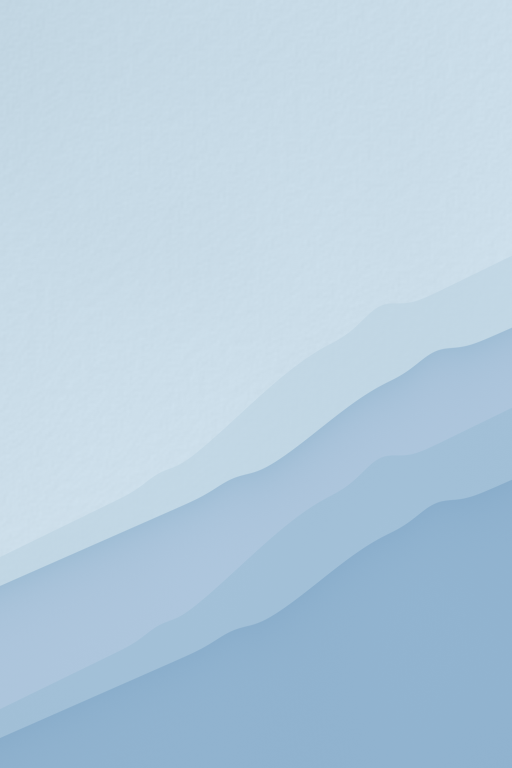
This background is drawn by a WebGL 2 fragment shader. Its source:

```glsl
#version 300 es
precision highp float;

uniform vec2 u_resolution;
out vec4 fragColor;

float hash(vec2 p) {
  return fract(sin(dot(p, vec2(127.1, 311.7))) * 43758.5453);
}

float noise(vec2 p) {
  vec2 i = floor(p), f = fract(p);
  f = f * f * (3.0 - 2.0 * f);
  return mix(mix(hash(i), hash(i + vec2(1, 0)), f.x),
             mix(hash(i + vec2(0, 1)), hash(i + vec2(1, 1)), f.x), f.y);
}

float bump(float x, float center, float width) {
  float d = (x - center) / width;
  return exp(-d * d);
}

// Height of the pale, soft ridge
float softRidge(float x) {
  return 0.412 + 0.487 * x + 0.1016 * smoothstep(0.293, 0.645, x)
       + 0.0117 * bump(x, 0.309, 0.035) + 0.027 * bump(x, 0.742, 0.047);
}

// Height of the ridge that casts a shadow on the layer below it
float sharpRidge(float x) {
  return 0.3555 + 0.44 * x + 0.0645 * smoothstep(0.488, 0.762, x)
       + 0.0098 * bump(x, 0.453, 0.043) + 0.0195 * bump(x, 0.85, 0.047);
}

// Embossed grain lit from the upper left
float plaster(vec2 p) {
  vec2 light = vec2(-0.35, 0.35);
  float fine = noise(p * 170.0 + light) - noise(p * 170.0 - light);
  float broad = noise(p * 70.0 + light) - noise(p * 70.0 - light);
  return fine + 0.6 * broad;
}

float below(float depth, float pixel) {
  return smoothstep(-0.8 * pixel, 0.8 * pixel, depth);
}

void main() {
  vec2 uv = gl_FragCoord.xy / u_resolution;
  vec2 p = uv * vec2(1.0, 1.5);
  float pixel = 1.0 / u_resolution.x;

  // Wall: dimmer toward the upper left, brighter near the ridges
  vec3 color = mix(vec3(0.807, 0.876, 0.922), vec3(0.782, 0.857, 0.905),
                   smoothstep(0.35, 1.5, p.y));
  color += vec3(0.022, 0.016, 0.014) * (uv.x - 0.45) * smoothstep(0.4, 1.2, p.y);
  color -= 0.012 * exp(-length((p - vec2(0.0, 1.5)) * vec2(3.0, 2.0)));
  float grain = plaster(p);
  color += 0.009 * grain;

  // Two pairs of layers, the second pair lower and darker
  for (int i = 0; i < 2; i++) {
    float k = float(i);
    float softDepth = softRidge(p.x) - 0.297 * k - p.y;
    float sharpDepth = sharpRidge(p.x) - 0.297 * k - p.y;

    vec3 softColor = mix(vec3(0.760, 0.843, 0.896), vec3(0.635, 0.752, 0.843), k);
    softColor += 0.003 * grain * (1.0 - k);
    color = mix(color, softColor, below(softDepth, pixel));

    vec3 sharpColor = mix(vec3(0.680, 0.775, 0.864), vec3(0.568, 0.702, 0.812), k);
    float shade = exp(-max(sharpDepth, 0.0) / 0.045);
    sharpColor -= mix(vec3(0.055, 0.032, 0.028), vec3(0.026, 0.020, 0.014), k) * shade;
    color = mix(color, sharpColor, below(sharpDepth, pixel));
  }

  // Faint cloudiness and dither
  color += 0.006 * (noise(p * 5.0) - 0.5) + 0.004 * (hash(gl_FragCoord.xy) - 0.5);
  fragColor = vec4(color, 1.0);
}
```
